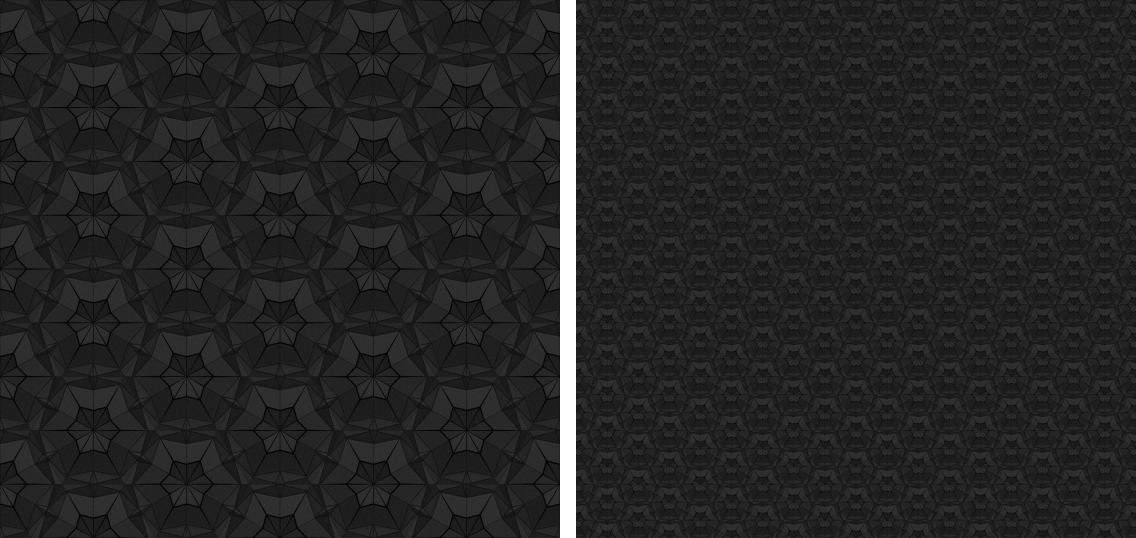
Left: one tile. Right: repeated 3 by 3.
Give the GLSL for this pattern, as a Shadertoy shader.

```glsl
// Dark faceted relief on a hexagonal lattice: twelve-ray rosettes, folded petals,
// slender three-armed stars at the corners and small diamonds on the shared edges.
// Each hexagon is folded into one wedge, split into flat facets and lit from above.

const vec2 CELL = vec2(3.4641016, 2.0); // lattice cell, hexagon inradius = 1

// Signed distance to the line a-b, positive on its right-hand side
float lineSide(vec2 p, vec2 a, vec2 b) {
    vec2 d = normalize(b - a);
    return dot(p - a, vec2(d.y, -d.x));
}

float segmentDist(vec2 p, vec2 a, vec2 b) {
    vec2 d = b - a;
    return length(p - a - d * clamp(dot(p - a, d) / dot(d, d), 0.0, 1.0));
}

// Soft line coverage for a given half width
float stroke(float dist, float halfWidth) {
    return 1.0 - smoothstep(halfWidth * 0.5, halfWidth * 1.5, abs(dist));
}

vec2 gradientAt(vec2 i, vec2 period) {
    i = mod(i, period);
    float h = fract(sin(dot(i, vec2(127.1, 311.7))) * 43758.5);
    return vec2(cos(6.28319 * h), sin(6.28319 * h));
}

// Gradient noise that wraps after a whole number of lattice steps
float wrappedNoise(vec2 p, vec2 period) {
    vec2 i = floor(p), f = p - i;
    vec2 w = f * f * f * (f * (f * 6.0 - 15.0) + 10.0);
    vec2 e = vec2(1.0, 0.0);
    float a = dot(gradientAt(i, period), f);
    float b = dot(gradientAt(i + e.xy, period), f - e.xy);
    float c = dot(gradientAt(i + e.yx, period), f - e.yx);
    float d = dot(gradientAt(i + e.xx, period), f - e.xx);
    return mix(mix(a, b, w.x), mix(c, d, w.x), w.y);
}

// Offset from the nearest hexagon centre
vec2 hexOffset(vec2 q) {
    vec2 a = mod(q + CELL * 0.5, CELL) - CELL * 0.5;
    vec2 b = mod(q, CELL) - CELL * 0.5;
    return dot(a, a) < dot(b, b) ? a : b;
}

float reliefTone(vec2 q) {
    vec2 p = hexOffset(q);
    float r = length(p);

    // Fold into a wedge: x towards the edge middle, y along the edge
    float sector = floor(atan(p.y, p.x) / 1.0471976);
    float angle = (sector + 0.5) * 1.0471976;
    vec2 outward = vec2(cos(angle), sin(angle));
    vec2 along = vec2(-outward.y, outward.x);
    float mirror = dot(p, along) < 0.0 ? -1.0 : 1.0;
    vec2 w = vec2(dot(p, outward), abs(dot(p, along)));

    // Facet corners
    vec2 notch = vec2(0.37, 0.0), tip = vec2(0.433, 0.25);
    vec2 peak = vec2(0.75, 0.0), lensEnd = vec2(0.849, 0.49);
    vec2 middle = vec2(1.0, 0.0), armpit = vec2(0.875, 0.505);
    float petalSide = lineSide(w, notch, tip);
    float lensSide = lineSide(w, peak, lensEnd);
    float starSide = lineSide(w, middle, armpit);
    float diamond = (1.0 - w.x) / 0.25 + w.y / 0.085 - 1.0;

    // Facet slope in wedge axes
    vec2 slope = vec2(-0.8, -0.5);
    if (petalSide > 0.0) slope = vec2(0.85, 0.32);
    if (lensSide > 0.0) slope = vec2(-0.6, 0.5);
    if (starSide > 0.0) slope = vec2(0.5, -0.8);
    if (diamond < 0.0) slope = vec2(-0.5, 1.0);
    vec2 normal = outward * slope.x + along * slope.y * mirror;
    float tone = 0.149 + 0.041 * dot(normal, vec2(0.12, 1.0));
    if (lensSide > 0.0) tone -= 0.01;

    // Soft shading beside the rosette rim and the lens
    float rim = segmentDist(w, notch, tip);
    float lensRim = segmentDist(w, peak, lensEnd);
    float armRim = segmentDist(w, middle, armpit);
    tone *= 1.0 - 0.1 * exp(-rim * 30.0);
    tone *= 1.0 - 0.15 * exp(-lensRim * 25.0) * step(0.0, lensSide);

    // Deep grooves: rim, and rays that swell at the tips
    float ray = w.x * 0.5 - w.y * 0.8660254;
    float rayWidth = r < 0.5 ? mix(0.004, 0.010, r * 2.0)
                             : mix(0.013, 0.004, (r - 0.5) / 0.48);
    float groove = stroke(rim, 0.012);
    if (r < 0.98) groove = max(groove, stroke(ray, rayWidth));
    if (w.x < 0.37) groove = max(groove, stroke(w.y, 0.003 + 0.014 * w.x));

    // Fine creases: petal fold, lens, star arms and diamond
    float crease = max(0.8 * stroke(lensRim, 0.009), stroke(armRim, 0.009));
    crease = max(crease, 0.5 * stroke(1.0 - w.x, 0.007));
    crease = max(crease, stroke(diamond * 0.08, 0.009));
    if (r > 0.98) crease = max(crease, 0.6 * stroke(ray, 0.008));
    if (w.x > 0.37) crease = max(crease, 0.7 * stroke(w.y, 0.008));

    // Thin lit bevels next to the cuts
    float bevel = max(stroke(petalSide - 0.03, 0.008) * stroke(rim, 0.04),
                      stroke(lensSide + 0.022, 0.007) * stroke(lensRim, 0.04));
    tone += 0.016 * bevel;
    tone = mix(tone, 0.05, 0.7 * crease);
    return mix(tone, 0.01, 0.95 * groove);
}

void mainImage(out vec4 fragColor, in vec2 fragCoord) {
    // Average a 3 x 3 grid of samples: three cells across, five down
    float tone = 0.0;
    for (int k = 0; k < 9; k++) {
        vec2 jitter = (vec2(k % 3, k / 3) - 1.0) / 3.0;
        vec2 uv = (fragCoord + jitter) / iResolution.xy;
        tone += reliefTone(uv * vec2(3.0, 5.0) * CELL - vec2(0.0, 1.0)) / 9.0;
    }
    // Faint grain
    vec2 grainCells = vec2(210.0, 202.0);
    tone += 0.014 * wrappedNoise(fragCoord / iResolution.xy * grainCells, grainCells);
    fragColor = vec4(vec3(tone), 1.0);
}
```
